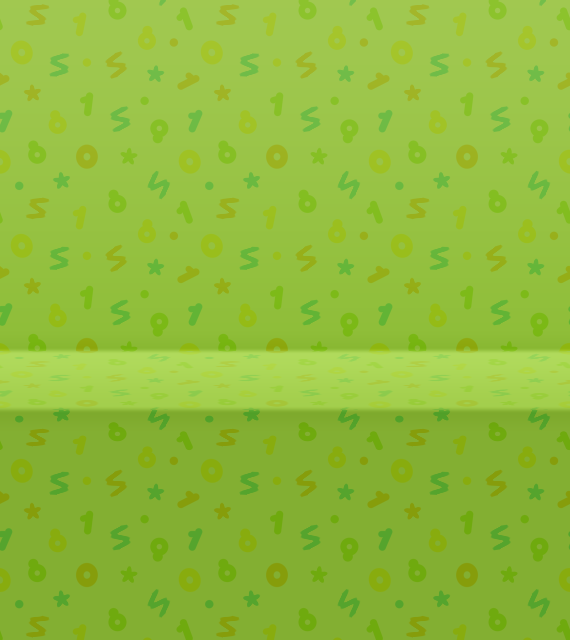
Write a Shadertoy shader that draws this background.

```glsl
// A green nursery wall, a glowing ledge and a darker front, all covered by one
// repeating tile of playful marks: rings, buds, waves, twigs, stars and dots.
// Each mark is a distance function; the tile is squashed where the ledge recedes.

const vec2 TILE = vec2(227.4, 232.0);

// Shifts added to the ground colour: teal, olive, yellow, leaf
const vec3 TINTS[4] = vec3[4](vec3(-0.18, -0.04, -0.02), vec3(0.01, -0.07, -0.15),
                              vec3(0.02, -0.01, -0.14), vec3(-0.08, -0.02, -0.14));

// Marks as x, y, turn, tint index
const vec4 RINGS[3] = vec4[3](vec4(26, 63, -0.3, 2), vec4(104, 188, 0, 1), vec4(227, 194, -0.3, 2));
const vec4 BUDS[5] = vec4[5](vec4(176, 45, 0.05, 2), vec4(68, 146, -0.25, 2),
    vec4(190, 158, 3.3, 3), vec4(139, 9, -0.4, 3), vec4(43, 182, -0.4, 3));
const vec4 WAVES[5] = vec4[5](vec4(71, 78, 0.05, 0), vec4(190, 222, -0.8, 0),
    vec4(45, 18, 0.25, 1), vec4(144, 143, -0.15, 0), vec4(139, 78, -0.3, 1));
const vec4 TWIGS[5] = vec4[5](vec4(105, 125, 0.12, 3), vec4(222, 23, -0.35, 3),
    vec4(225, 98, 1.1, 1), vec4(96, 29, 0.2, 2), vec4(233, 145, 0.4, 0));
const vec4 STARS[4] = vec4[4](vec4(186, 89, 0.1, 0), vec4(39, 112, -0.1, 1),
    vec4(154, 188, 0.1, 3), vec4(74, 217, -0.15, 0));
const vec4 DOTS[4] = vec4[4](vec4(208, 51, 0, 1), vec4(104, 75, 0, 2),
    vec4(173, 121, 0, 3), vec4(23, 223, 0, 0));

// Wraps a point into the tile around a mark and undoes the mark's turn
vec2 toLocal(vec2 p, vec4 mark) {
    vec2 d = p - mark.xy;
    d -= TILE * round(d / TILE);
    float c = cos(mark.z), s = sin(mark.z);
    return mat2(c, -s, s, c) * d;
}

float capsule(vec2 p, vec2 a, vec2 b, float radius) {
    vec2 ab = b - a;
    return length(p - a - ab * clamp(dot(p - a, ab) / dot(ab, ab), 0.0, 1.0)) - radius;
}

float ring(vec2 p) {
    return abs(length(p * vec2(1.0, 0.9)) - 8.5) - 4.5;
}

float bud(vec2 p) {
    float bulb = abs(length(p - vec2(0, 4)) - 7.0) - 3.8;
    return min(bulb, length(p + vec2(0, 8)) - 6.0);
}

float wave(vec2 p) {
    float slope = 2.1 * cos(p.y * 0.33);
    float stroke = abs(p.x - 6.4 * sin(p.y * 0.33)) / sqrt(1.0 + slope * slope) - 3.6;
    return max(stroke, abs(p.y) - 14.0);
}

float twig(vec2 p) {
    float stem = capsule(p, vec2(1, -10), vec2(1, 10), 4.3);
    return min(stem, capsule(p, vec2(1, -7), vec2(-6, -4), 3.8));
}

float star(vec2 p) {
    return 0.8 * (length(p) - 8.0 - 2.5 * cos(5.0 * atan(p.x, -p.y)));
}

// Tint of one mark, weighted by its soft-edged coverage
vec3 ink(float dist, float blur, vec4 mark) {
    return TINTS[int(mark.w)] * smoothstep(blur, -blur, dist);
}

vec3 pattern(vec2 p, float blur) {
    vec3 sum = vec3(0);
    for (int i = 0; i < 5; i++) {
        sum += ink(bud(toLocal(p, BUDS[i])), blur, BUDS[i]);
        sum += ink(wave(toLocal(p, WAVES[i])), blur, WAVES[i]);
        sum += ink(twig(toLocal(p, TWIGS[i])), blur, TWIGS[i]);
    }
    for (int i = 0; i < 4; i++) {
        sum += ink(star(toLocal(p, STARS[i])), blur, STARS[i]);
        sum += ink(length(toLocal(p, DOTS[i])) - 5.0, blur, DOTS[i]);
    }
    for (int i = 0; i < 3; i++) sum += ink(ring(toLocal(p, RINGS[i])), blur, RINGS[i]);
    return sum;
}

void mainImage(out vec4 fragColor, in vec2 fragCoord) {
    // Canvas measured as 682 by 768 units, y running down
    vec2 uv = fragCoord / iResolution.xy;
    vec2 p = vec2(uv.x * 682.0, (1.0 - uv.y) * 768.0);
    float y = p.y;
    float blur = 0.7 * 768.0 / iResolution.y;

    // Ground: wall gradient, bright ledge, shaded front
    vec3 wall = mix(vec3(0.63, 0.785, 0.315), vec3(0.555, 0.74, 0.215),
                    pow(clamp(y / 421.0, 0.0, 1.0), 1.3));
    wall -= 0.02 * smoothstep(395.0, 421.0, y);
    vec3 ledge = mix(vec3(0.69, 0.855, 0.36), vec3(0.64, 0.81, 0.30),
                     smoothstep(422.0, 490.0, y));
    vec3 front = vec3(0.515, 0.685, 0.195) - 0.02 * smoothstep(520.0, 494.0, y);
    vec3 color = mix(wall, ledge, smoothstep(417.0, 425.0, y));
    color = mix(color, front, smoothstep(487.0, 496.0, y));

    // Pattern row: flat on the wall, squashed on the ledge, easing out on the front
    float strength = 1.0;
    if (y > 492.0) {
        p.y = y - 270.0 - 11.0 * clamp((548.0 - y) / 50.0, 0.0, 1.0);
    } else if (y > 421.0) {
        p.y = 3.62 * (y - 432.0);
        blur *= 2.5;
        strength = 0.55;
    }
    fragColor = vec4(color + strength * pattern(p, blur), 1.0);
}
```
